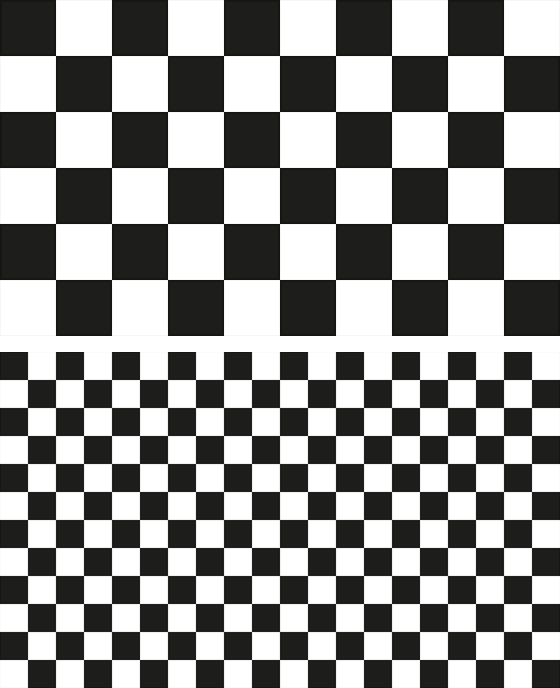
Top: one tile. Bottom: repeated 2 by 2.
Write a Shadertoy shader that draws this pattern.

```glsl
// Checkerboard of ten by six near-black and white squares, with a faint darker rim on the black ones.

const vec2 CELLS = vec2(10.0, 6.0);
const vec3 WHITE = vec3(1.0);
const vec3 INK = vec3(0.114, 0.114, 0.106);
const vec3 RIM = vec3(0.05, 0.05, 0.04);
const float RIM_WIDTH = 0.026; // in cell widths

// Signed distance to the nearest cell border: positive in dark cells, negative in white ones.
float checkerDistance(vec2 p) {
    vec2 fromCentre = abs(fract(p) - 0.5);
    float toBorder = 0.5 - max(fromCentre.x, fromCentre.y);
    vec2 cell = floor(p);
    float parity = mod(cell.x + cell.y, 2.0);
    return toBorder * (2.0 * parity - 1.0);
}

// Smoothed step about a threshold, one blur width wide.
float softStep(float threshold, float x, float blur) {
    return smoothstep(threshold - 0.5 * blur, threshold + 0.5 * blur, x);
}

// Dark square colour, deepening slightly towards its border.
vec3 inkColour(float d, float blur) {
    return mix(RIM, INK, softStep(RIM_WIDTH, d, blur));
}

void mainImage(out vec4 fragColor, in vec2 fragCoord) {
    vec2 p = fragCoord / iResolution.xy * CELLS;
    float pixel = CELLS.y / iResolution.y;

    float d = checkerDistance(p);
    float dark = softStep(0.0, d, 1.3 * pixel);
    fragColor = vec4(mix(WHITE, inkColour(d, pixel), dark), 1.0);
}
```
